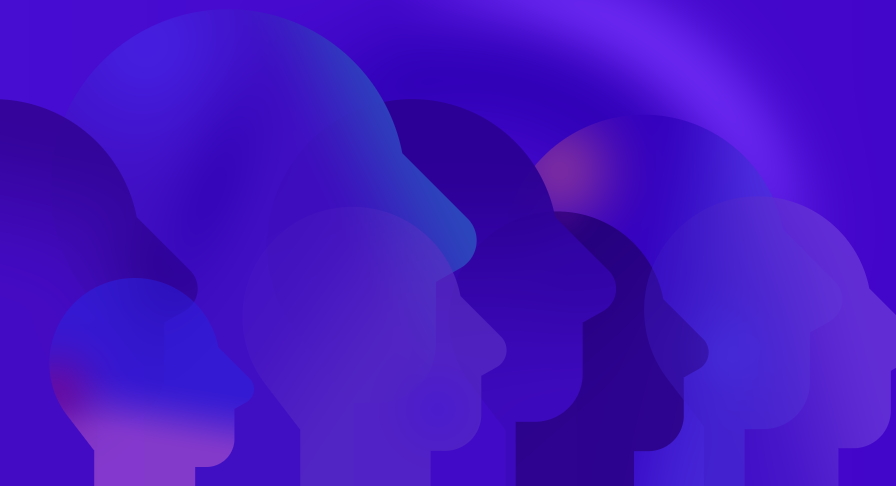
Reproduce this background procedurally as a WebGL 2 fragment shader.

```glsl
#version 300 es
precision highp float;
// Overlapping translucent profile silhouettes on a violet swirl.
// One distance function describes the profile; a loop places scaled copies,
// each filled with a two-colour gradient and a soft accent glow.
uniform vec2 u_resolution;
out vec4 fragColor;

const int COUNT = 8;

// Placement, back to front: crown x, crown y, scale (in canvas heights)
const vec3 PLACE[COUNT] = vec3[](
  vec3(1.344, 0.764, 0.192), vec3(1.161, 0.565, 0.1464),
  vec3(0.868, 0.796, 0.197), vec3(1.5745, 0.596, 0.1538),
  vec3(0.493, 0.981, 0.2404), vec3(0.007, 0.796, 0.197),
  vec3(0.740, 0.5745, 0.149), vec3(0.2885, 0.428, 0.1154));

// Gradient start and end colours with opacity
const vec4 FILL_A[COUNT] = vec4[](
  vec4(0.20, 0.00, 0.75, 0.95), vec4(0.14, 0.00, 0.48, 0.95),
  vec4(0.17, 0.00, 0.58, 0.95), vec4(0.24, 0.10, 0.76, 0.40),
  vec4(0.25, 0.06, 0.76, 0.90), vec4(0.19, 0.01, 0.57, 0.85),
  vec4(0.34, 0.16, 0.76, 0.15), vec4(0.17, 0.13, 0.87, 0.60));
const vec4 FILL_B[COUNT] = vec4[](
  vec4(0.28, 0.19, 0.86, 0.75), vec4(0.17, 0.01, 0.54, 0.92),
  vec4(0.25, 0.04, 0.77, 0.85), vec4(0.40, 0.20, 0.84, 0.85),
  vec4(0.17, 0.28, 0.74, 0.97), vec4(0.26, 0.04, 0.74, 0.65),
  vec4(0.36, 0.19, 0.77, 0.62), vec4(0.57, 0.26, 0.80, 0.82));

// Gradient axis in profile units: start xy, end xy
const vec4 AXIS[COUNT] = vec4[](
  vec4(-0.2, 0.7, 1.3, 1.0), vec4(0.0, 0.3, 1.5, 2.0),
  vec4(0.5, 0.6, 0.5, 3.2), vec4(-1.4, 1.5, 1.2, 0.8),
  vec4(0.7, 1.7, 1.7, 1.2), vec4(0.5, 0.2, 0.1, 2.2),
  vec4(-1.6, 1.2, 0.2, 2.4), vec4(0.0, 1.7, -0.2, 2.9));

// Accent glow: colour and strength, then centre and radius
const vec4 ACCENT[COUNT] = vec4[](
  vec4(0.48, 0.17, 0.63, 1.0), vec4(0.30, 0.03, 0.55, 0.5),
  vec4(0.20, 0.02, 0.68, 0.6), vec4(0.28, 0.20, 0.88, 0.7),
  vec4(0.27, 0.13, 0.89, 0.9), vec4(0.15, 0.00, 0.47, 0.9),
  vec4(0.28, 0.12, 0.86, 0.5), vec4(0.45, 0.04, 0.58, 0.9));
const vec3 SPOT[COUNT] = vec3[](
  vec3(-1.0, 0.6, 0.6), vec3(0.0, 0.0, 0.3),
  vec3(1.7, 1.8, 0.5), vec3(-0.55, 2.1, 0.6),
  vec3(-0.8, 0.3, 0.8), vec3(1.8, 1.8, 0.7),
  vec3(1.08, 2.8, 0.5), vec3(-1.5, 2.0, 0.7));

// Profile facing right, crown at the origin, y pointing down
float profile(vec2 q) {
  vec2 c = q - vec2(-0.10, 1.52);
  float cranium = length(c) - 1.52;
  float below = -dot(c, vec2(0.609, 0.793));

  // Nose: a wedge with a rounded tip
  vec2 n = q - vec2(1.76, 1.98);
  float bridge = dot(n, vec2(0.707, -0.707));
  float wedge = max(bridge, dot(n, vec2(0.49, 0.87)));
  if (dot(n, vec2(-0.707)) < 0.0 && dot(n, vec2(-0.87, 0.49)) < 0.0) wedge = length(n);
  float nose = max(wedge - 0.269, max(0.6 - q.x, below));

  // Jaw: rounded corner, cut by the nape tangent and the bridge line
  vec2 k = q - vec2(1.18, 2.87);
  float corner = length(max(k, 0.0)) + min(max(k.x, k.y), 0.0) - 0.5;
  float nape = dot(c, vec2(-0.793, 0.609)) - 1.52;
  float jaw = max(max(corner, nape), max(bridge - 0.269, below));

  float neck = max(abs(q.x - 0.08) - 0.9, 2.95 - q.y);
  return min(min(cranium, nose), min(jaw, neck));
}

float bell(float x) { return exp(-x * x); }

// Violet field with a bright arc around a dark one
vec3 backdrop(vec2 p) {
  vec3 col = mix(vec3(0.28, 0.05, 0.82), vec3(0.26, 0.02, 0.79), p.x / 1.85);
  vec2 v = p - vec2(0.96, 0.35);
  float r = length(v);
  float facing = dot(v / max(r, 0.001), vec2(0.6, 0.8));
  col = mix(col, vec3(0.18, 0.0, 0.71), 0.85 * bell((r - 0.49) / 0.13) * smoothstep(-0.1, 0.7, facing));
  col = mix(col, vec3(0.42, 0.16, 0.95), 0.9 * bell((r - 0.68) / 0.09) * smoothstep(0.6, 1.0, facing));
  return col;
}

void main() {
  vec2 p = gl_FragCoord.xy / u_resolution.y;
  vec3 col = backdrop(p);
  for (int i = 0; i < COUNT; i++) {
    float size = PLACE[i].z;
    vec2 q = (p - PLACE[i].xy) * vec2(1.0, -1.0) / size;
    vec2 dir = AXIS[i].zw - AXIS[i].xy;
    float t = smoothstep(0.0, 1.0, dot(q - AXIS[i].xy, dir) / dot(dir, dir));
    vec4 fill = mix(FILL_A[i], FILL_B[i], t);
    float glow = ACCENT[i].a * bell(length(q - SPOT[i].xy) / SPOT[i].z);
    fill.rgb = mix(fill.rgb, ACCENT[i].rgb, glow);
    float cover = clamp(0.5 - profile(q) * size * u_resolution.y, 0.0, 1.0);
    col = mix(col, fill.rgb, cover * fill.a);
  }
  // Slanted shade sweeping across the largest profile
  vec2 s = p - vec2(0.44, 0.62);
  float shade = bell((s.x - 0.35 * s.y) / 0.09) * bell(s.y / 0.22);
  col = mix(col, vec3(0.18, 0.0, 0.70), 0.6 * shade);
  fragColor = vec4(col, 1.0);
}
```
